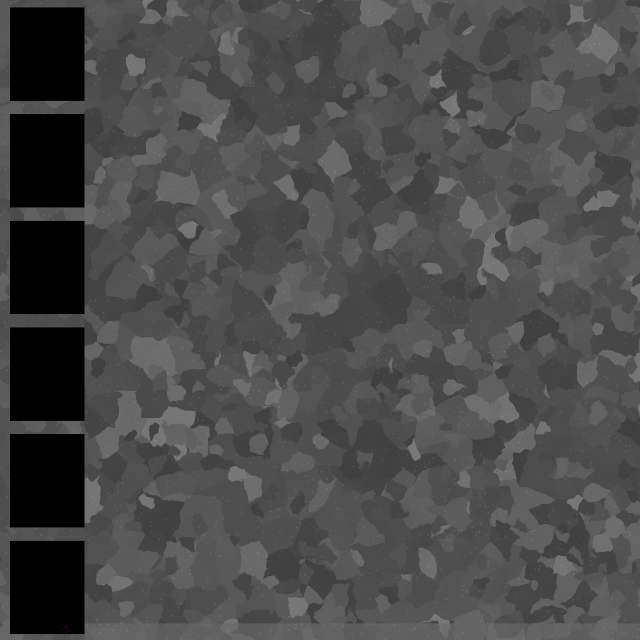
Reproduce this texture procedurally as a Shadertoy shader.

```glsl
// Flat grey mineral grains with a column of black plates at the left margin.
// Three warped, weighted Voronoi layers are stacked to mix large and small
// grains; gradient noise adds ragged edges, mottling and faint scratches.

const vec3 GRAIN_SCALES = vec3(15.0, 26.0, 46.0);  // cells per canvas
const vec3 GRAIN_SHARES = vec3(1.0, 0.52, 0.22);   // filled cells per layer
const float SIZE_VARIATION = 0.35;
const float EDGE_WIDTH = 0.0014;
const float WARP_COARSE = 0.0085;
const float WARP_FINE = 0.0032;

const float TONE_DARK = 0.252;
const float TONE_RANGE = 0.130;
const float TONE_HIGHLIGHT = 0.090;
const float MOTTLE = 0.016;
const float GRIT = 0.012;
const float SPECK_CELLS = 150.0;
const float SPECK_SHARE = 0.07;

const float PLATE_ROWS = 6.0;
const vec2 PLATE_X = vec2(0.0156, 0.1320);
const vec2 PLATE_Y = vec2(0.055, 0.930);           // within one row
const float STRIP_HEIGHT = 0.026;
const float STRIP_TONE = 0.405;
const float MARGIN_TONE = 0.335;
const vec3 STAIN_COLOR = vec3(0.16, 0.0, 0.17);
const vec2 STAIN_CENTER = vec2(0.102, 0.018);

vec3 hash3(vec2 p) {
    vec3 q = fract(p.xyx * vec3(0.1031, 0.1030, 0.0973));
    q += dot(q, q.yxz + 33.33);
    return fract((q.xxy + q.yzz) * q.zyx);
}

float cornerGradient(vec2 cell, vec2 offset) {
    float angle = 6.2832 * hash3(cell + 71.0).x;
    return dot(vec2(cos(angle), sin(angle)), offset);
}

// Gradient noise, roughly -0.7 to 0.7.
float noise(vec2 p) {
    vec2 i = floor(p), f = fract(p);
    vec2 u = f * f * f * (f * (f * 6.0 - 15.0) + 10.0);
    vec2 e = vec2(1.0, 0.0);
    float low = mix(cornerGradient(i, f), cornerGradient(i + e, f - e), u.x);
    float high = mix(cornerGradient(i + e.yx, f - e.yx),
                     cornerGradient(i + 1.0, f - 1.0), u.x);
    return mix(low, high, u.y);
}

vec2 noise2(vec2 p) {
    return vec2(noise(p), noise(p + vec2(37.2, 91.7)));
}

float grainTone(float h) {
    return TONE_DARK + TONE_RANGE * h + TONE_HIGHLIGHT * pow(h, 8.0);
}

// Tone premultiplied by coverage, and coverage, of one grain.
vec2 grainSample(vec2 cell, float share) {
    vec3 h = hash3(cell + 213.0);
    return vec2(grainTone(h.x), 1.0) * step(h.y, share);
}

// Weighted Voronoi layer, blended across the nearest border.
vec2 grainLayer(vec2 p, float scale, float share, float edge) {
    p = p * scale + scale * 3.7;
    vec2 base = floor(p), nearest = base, second = base;
    float d1 = 9.0, d2 = 9.0;
    for (int y = -2; y <= 2; y++)
    for (int x = -2; x <= 2; x++) {
        vec2 cell = base + vec2(x, y);
        vec3 h = hash3(cell);
        float d = length(cell + h.xy - p) - SIZE_VARIATION * h.z;
        if (d < d1) {
            d2 = d1; second = nearest;
            d1 = d; nearest = cell;
        } else if (d < d2) {
            d2 = d; second = cell;
        }
    }
    float inside = 0.5 + 0.5 * clamp((d2 - d1) / (edge * scale), 0.0, 1.0);
    return mix(grainSample(second, share), grainSample(nearest, share), inside);
}

float band(float v, vec2 range, float aa) {
    return smoothstep(-aa, aa, v - range.x) * smoothstep(-aa, aa, range.y - v);
}

float specks(vec2 p, float aa) {
    vec2 q = p * SPECK_CELLS;
    vec3 h = hash3(floor(q) + 17.0);
    float d = length(fract(q) - 0.25 - 0.5 * h.xy) / SPECK_CELLS;
    return step(h.z, SPECK_SHARE) * (1.0 - smoothstep(0.0004, 0.0008 + aa, d));
}

void mainImage(out vec4 fragColor, in vec2 fragCoord) {
    vec2 uv = fragCoord / iResolution.xy;
    float pixel = 1.0 / iResolution.y;
    float edge = max(EDGE_WIDTH, pixel);

    // Stacked grains with ragged outlines
    vec2 p = uv + WARP_COARSE * noise2(uv * 42.0) + WARP_FINE * noise2(uv * 115.0);
    float tone = 0.0;
    for (int i = 0; i < 3; i++) {
        vec2 grain = grainLayer(p, GRAIN_SCALES[i], GRAIN_SHARES[i], edge);
        tone = tone * (1.0 - grain.y) + grain.x;
    }

    // Paler, flatter left margin and bottom strip
    float margin = 1.0 - smoothstep(-pixel, pixel, uv.x - PLATE_X.y);
    float strip = (1.0 - margin) * (1.0 - smoothstep(-pixel, pixel, uv.y - STRIP_HEIGHT));
    tone = mix(tone, MARGIN_TONE, 0.5 * margin);
    tone = mix(tone, STRIP_TONE, 0.7 * strip);

    // Mottling, grit, hairline scratches and pale specks
    tone += MOTTLE * noise(uv * 22.0) + GRIT * noise(uv * 240.0);
    float scratch = 1.0 - smoothstep(0.0, 0.025, abs(noise(uv * 13.0 + 5.0)));
    tone += 0.012 * scratch * smoothstep(0.1, 0.4, noise(uv * 19.0 + 40.0));
    tone += 0.06 * specks(uv, pixel);

    // Black plates, the lowest with a faint violet stain
    float plate = band(uv.x, PLATE_X, 0.5 * pixel)
                * band(fract(uv.y * PLATE_ROWS), PLATE_Y, 0.5 * pixel * PLATE_ROWS);
    float stain = (1.0 - smoothstep(0.004, 0.014, length(uv - STAIN_CENTER)))
                * smoothstep(0.0, 0.3, noise(uv * 330.0));
    fragColor = vec4(mix(vec3(tone), STAIN_COLOR * stain, plate), 1.0);
}
```
